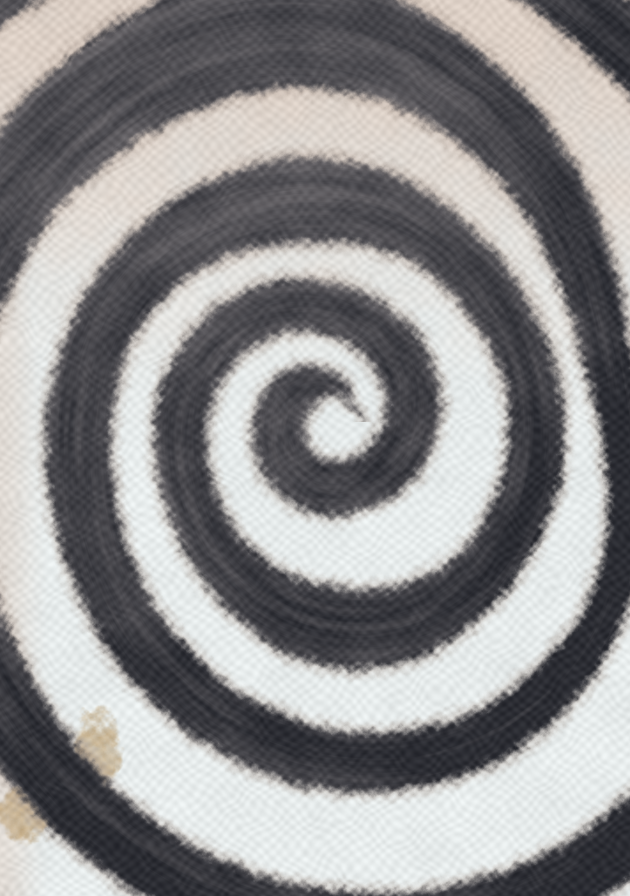
Give the GLSL for this background, as a Shadertoy shader.

```glsl
// A hand-painted ink spiral on coarse white canvas, with a few tan stains.
#define UNITS 768.0              // canvas height in working units
#define CENTRE vec2(285.0, 406.0)
#define EDGE_BLUR 5.5
#define EDGE_ROUGH 7.0
#define WEAVE_FREQ vec2(0.56, 0.64)
#define WEAVE_DEPTH 0.032
#define PAPER_COOL vec3(0.90, 0.92, 0.92)
#define PAPER_WARM vec3(0.86, 0.81, 0.77)
#define INK_DARK vec3(0.17, 0.175, 0.20)
#define INK_LIGHT vec3(0.39, 0.38, 0.395)
#define BLEED vec3(0.66, 0.60, 0.56)
#define STAIN vec3(0.73, 0.62, 0.45)

const float TAU = 6.2831853;

float hash(vec2 p) {
    vec3 q = fract(vec3(p.xyx) * 0.1031);
    q += dot(q, q.yzx + 33.33);
    return fract((q.x + q.y) * q.z);
}

float noise(vec2 p) {
    vec2 i = floor(p), f = fract(p);
    f = f * f * (3.0 - 2.0 * f);
    return mix(mix(hash(i), hash(i + vec2(1, 0)), f.x),
               mix(hash(i + vec2(0, 1)), hash(i + vec2(1, 1)), f.x), f.y);
}

float fbm(vec2 p) {
    float sum = 0.0, amp = 0.5;
    for (int i = 0; i < 4; i++) {
        sum += amp * noise(p);
        p = p * 2.03 + 17.0;
        amp *= 0.5;
    }
    return sum / 0.9375;
}

float bump(float x, float centre, float width) {
    float d = (x - centre) / width;
    return exp(-d * d);
}

// Radius of the arm's middle; k counts eighths of a turn from the tip.
float armRadius(float k) {
    float u = (k - 4.5) / 8.0, g = max(u, 0.0), a = TAU * k / 8.0;
    float r = 47.0 + 80.0 * u + 8.5 * u * u;
    // The spiral grows taller than wide and sags downwards.
    r -= 11.5 * pow(g, 0.65) * sin(a) + 3.5 * min(g, 1.0) * cos(a);
    r -= 17.0 * smoothstep(0.6, 1.8, u) * cos(2.0 * a) + 5.0 * pow(g, 0.8) * sin(2.0 * a);
    // Wobbles of the hand.
    r += 18.0 * bump(k, 0.0, 0.6) + 11.0 * bump(k, 2.0, 1.9) - 19.0 * bump(k, 7.2, 1.5);
    r += 13.0 * bump(k, 16.2, 0.8) - 20.0 * bump(k, 18.4, 0.9) - 11.0 * bump(k, 21.5, 1.3);
    return r - 27.0 * bump(k, 24.2, 0.8) + 15.0 * bump(k, 26.1, 0.6);
}

float armHalfWidth(float k) {
    float w = mix(-4.0, 23.0, smoothstep(-0.3, 4.3, k)) + 0.25 * max(k - 12.0, 0.0);
    w += 11.0 * bump(k, 14.1, 0.7) + 11.0 * bump(k, 18.2, 0.8) + 3.0 * bump(k, 20.5, 1.5);
    return w - 10.0 * bump(k, 23.6, 0.9) + 23.0 * bump(k, 26.3, 1.0) + 10.0 * bump(k, 28.3, 1.1);
}

// Returns signed distance to the arm, k along it and offset across it.
vec3 spiral(vec2 p) {
    float r = length(p), turn = fract(atan(p.y, p.x) / TAU + 1.0);
    vec3 best = vec3(1e4, 0.0, 0.0);
    for (int n = 0; n < 5; n++) {
        float k = 8.0 * (turn + float(n));
        if (k > 36.0) break;
        float across = r - armRadius(k);
        float d = abs(across) - armHalfWidth(k);
        if (d < best.x) best = vec3(d, k, across);
    }
    return best;
}

// Soft blotch with a ragged rim.
float blotch(vec2 p, vec2 centre, vec2 size, float ragged) {
    return smoothstep(1.15, 0.75, length((p - centre) / size) + ragged);
}

void mainImage(out vec4 fragColor, in vec2 fragCoord) {
    vec2 p = fragCoord / iResolution.y * UNITS;
    float height = p.y / UNITS;
    float cloud = fbm(p * 0.025), grain = fbm(p * 0.16);

    // Woven threads, slightly irregular.
    vec2 q = p + 7.0 * vec2(noise(p * 0.06), noise(p * 0.06 + 40.0));
    float weave = sin(q.x * WEAVE_FREQ.x) * sin(q.y * WEAVE_FREQ.y) + 1.2 * (grain - 0.5);

    // Paper, warmer at the top and left rim.
    float warmth = smoothstep(0.5, 1.0, height + 0.2 * (cloud - 0.5));
    warmth = max(warmth, 0.6 * smoothstep(45.0, 0.0, p.x));
    vec3 colour = mix(PAPER_COOL, PAPER_WARM, warmth) + 0.04 * (cloud - 0.5);

    // Tan stains at the lower left.
    float ragged = 1.1 * (fbm(p * 0.07) - 0.5);
    float stain = max(blotch(p, vec2(82.0, 122.0), vec2(20.0, 34.0), ragged),
                      blotch(p, vec2(28.0, 74.0), vec2(32.0, 25.0), ragged));
    colour = mix(colour, STAIN, stain * (0.35 + 0.55 * grain));

    // Ink with streaks along the stroke, paler towards the top left.
    vec3 arm = spiral(p - CENTRE);
    float d = arm.x + EDGE_ROUGH * (grain - 0.5) + 5.0 * (cloud - 0.5) + 1.2 * weave;
    float streak = fbm(vec2(arm.y * 1.6, arm.z * 0.13));
    float pale = 0.18 + 0.5 * smoothstep(0.1, 0.9, height) - 0.4 * smoothstep(300.0, 540.0, p.x);
    pale += 0.9 * (streak - 0.5) + 0.5 * (cloud - 0.5) + 0.25 * smoothstep(-12.0, 0.0, d);
    pale -= 0.25 * smoothstep(200.0, 0.0, length(p));
    vec3 ink = mix(INK_DARK, INK_LIGHT, clamp(pale, 0.0, 1.0));
    colour = mix(colour, BLEED, 0.45 * smoothstep(13.0, 0.0, d));
    colour = mix(colour, ink, smoothstep(EDGE_BLUR, -EDGE_BLUR, d));

    colour += WEAVE_DEPTH * weave;
    fragColor = vec4(clamp(colour, 0.0, 1.0), 1.0);
}
```
